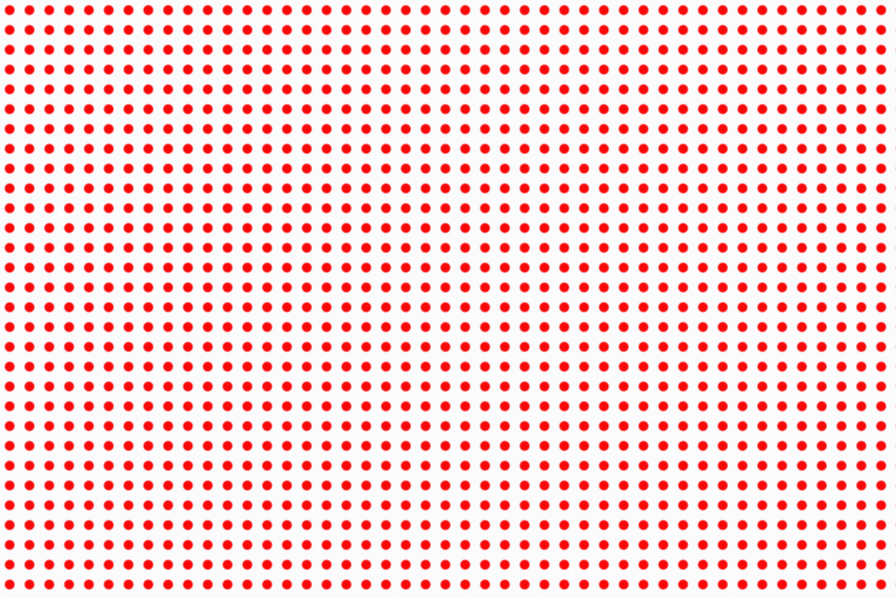
Write a WebGL 1 fragment shader that draws this pattern.

```glsl
precision highp float;

// Red polka dots on a near-white ground, 45 across and 30 down in a square grid.
// Each cell holds one soft-edged disc from a distance function; a hash adds
// slight shifts in dot size and a faint cool or warm tint to the ground.

uniform vec2 u_resolution;

const float PITCH = 0.022106;               // dot spacing, in canvas widths
const vec2 FIRST_DOT = vec2(0.0108, 0.0113); // centre of the top left dot
const float RADIUS = 0.0054;
const float SOFTNESS = 0.0029;              // full width of the blurred edge

const vec3 GROUND = vec3(0.985, 0.985, 0.988);
const vec3 RED = vec3(0.978, 0.03, 0.035);

float hash(vec2 p) {
  vec3 q = fract(p.xyx * vec3(0.1031, 0.1030, 0.0973));
  q += dot(q, q.yzx + 33.33);
  return fract((q.x + q.y) * q.z);
}

float discCoverage(vec2 p, float radius, float edge) {
  return 1.0 - smoothstep(-0.5 * edge, 0.5 * edge, length(p) - radius);
}

vec3 groundColor(vec2 p, vec3 base, float amount) {
  float grain = hash(floor(p * 256.0) + 17.0) - 0.5;
  return base + amount * grain * vec3(-1.0, 0.2, 0.8);
}

void main() {
  // Canvas widths, measured from the top left corner.
  vec2 p = vec2(gl_FragCoord.x, u_resolution.y - gl_FragCoord.y) / u_resolution.x;
  float pixel = 1.0 / u_resolution.x;

  // Nearest dot in the grid.
  vec2 grid = (p - FIRST_DOT) / PITCH + 0.5;
  vec2 cell = floor(grid);
  vec2 local = (fract(grid) - 0.5) * PITCH;

  // Small variation in size between dots.
  float radius = RADIUS * (1.0 + 0.02 * (hash(cell + 5.0) - 0.5));
  float dotMask = discCoverage(local, radius, max(SOFTNESS, 1.5 * pixel));

  vec3 color = mix(groundColor(p, GROUND, 0.012), RED, dotMask);
  gl_FragColor = vec4(color, 1.0);
}
```
